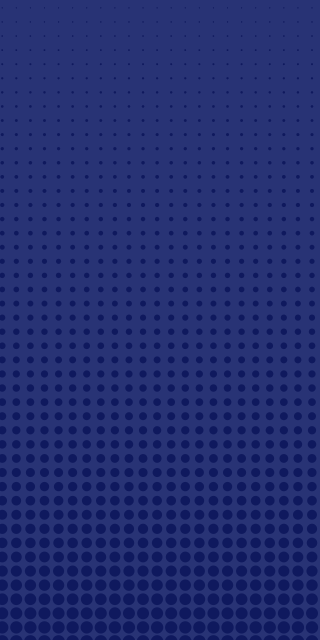
This pattern is drawn by a Shadertoy shader. Its source:

```glsl
// Halftone fade: a square grid of navy dots on an indigo ground.
// Space is repeated into cells; each row's height sets its dot radius,
// which grows from specks at the top to nearly touching discs below.

const vec3 GROUND_COLOR = vec3(0.157, 0.200, 0.458);
const vec3 DOT_COLOR = vec3(0.058, 0.098, 0.368);

// Lengths are fractions of the canvas height.
const float PITCH = 0.0220;
const vec2 FIRST_DOT = vec2(0.0035, 0.0197);
const float RADIUS_TOP = 0.0008;
const float RADIUS_SLOPE = 0.0070;
const float RADIUS_CURVE = 0.0020;

// Dot radius at a depth of 0 (top edge) to 1 (bottom edge).
float dotRadius(float depth) {
    return RADIUS_TOP + depth * (RADIUS_SLOPE + RADIUS_CURVE * depth);
}

// Signed distance to the dot in the nearest grid cell.
float halftoneDistance(vec2 point) {
    vec2 cell = floor((point - FIRST_DOT) / PITCH + 0.5);
    vec2 center = FIRST_DOT + cell * PITCH;
    return length(point - center) - dotRadius(1.0 - center.y);
}

void mainImage(out vec4 fragColor, in vec2 fragCoord) {
    float pixel = 1.0 / iResolution.y;
    vec2 point = fragCoord * pixel;

    // One-pixel coverage ramp across each dot's edge.
    float coverage = clamp(0.5 - halftoneDistance(point) / pixel, 0.0, 1.0);
    fragColor = vec4(mix(GROUND_COLOR, DOT_COLOR, coverage), 1.0);
}
```
